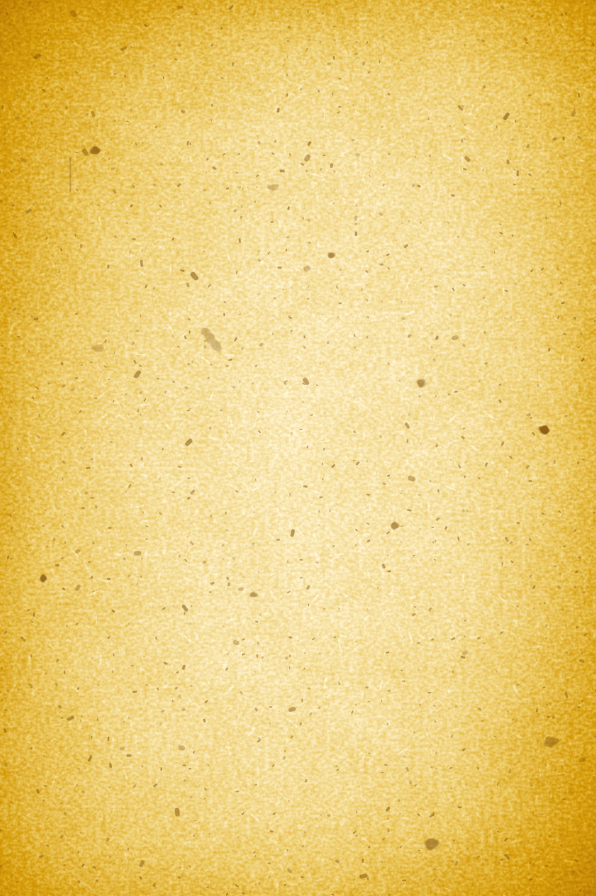
Give the GLSL for this texture, as a Shadertoy shader.

```glsl
// Aged golden paper: a pale centre darkening towards the edges and corners.
// A tone value sums edge falloffs, gradient-noise mottling and grain, then
// goes through a colour ramp; fibres, specks and blots are laid on top.

#define PALE   vec3(0.985, 0.925, 0.745)
#define GOLD   vec3(0.920, 0.780, 0.370)
#define OCHRE  vec3(0.840, 0.620, 0.050)
#define UMBER  vec3(0.700, 0.450, 0.010)
#define STAIN  vec3(0.500, 0.310, 0.030)
#define GRAIN_SCALE 150.0
#define GRAIN_DEPTH 0.36
#define MOTTLE_DEPTH 0.09
#define SPECK_CHANCE 0.34
#define FIBRE_CHANCE 0.40
#define BLOT_COUNT 11

vec3 hash3(vec2 cell) {
    vec3 q = fract(cell.xyx * vec3(0.1031, 0.1030, 0.0973));
    q += dot(q, q.yxz + 33.33);
    return fract((q.xxy + q.yzz) * q.zyx);
}

float cornerDot(vec2 cell, vec2 offset) {
    float angle = 6.2832 * hash3(cell).x;
    return dot(vec2(cos(angle), sin(angle)), offset);
}

// Gradient noise, about -0.7 to 0.7
float gradientNoise(vec2 p) {
    vec2 i = floor(p), f = p - i;
    vec2 s = f * f * f * (f * (f * 6.0 - 15.0) + 10.0);
    vec2 e = vec2(1.0, 0.0);
    float low = mix(cornerDot(i, f), cornerDot(i + e, f - e), s.x);
    float high = mix(cornerDot(i + e.yx, f - e.yx), cornerDot(i + 1.0, f - 1.0), s.x);
    return mix(low, high, s.y);
}

float fbm(vec2 p) {
    float sum = 0.0, weight = 1.0;
    for (int k = 0; k < 4; k++) {
        sum += weight * gradientNoise(p);
        p = mat2(0.8, 0.6, -0.6, 0.8) * p * 2.03 + 17.3;
        weight *= 0.55;
    }
    return sum;
}

float capsule(vec2 p, vec2 halfAxis) {
    float h = clamp(dot(p, halfAxis) / dot(halfAxis, halfAxis), -1.0, 1.0);
    return length(p - h * halfAxis);
}

float cover(float dist, float radius, float blur) {
    return 1.0 - smoothstep(radius - blur, radius + blur, dist);
}

// One jittered fleck in each chosen cell; sizes are relative to the width
float flecks(vec2 p, float cells, float chance, float halfLength, float radius, float blur) {
    vec2 g = p * cells, cell = floor(g);
    vec3 place = hash3(cell + cells * 3.7), shape = hash3(cell + cells * 9.1 + 50.0);
    vec2 d = (g - cell - mix(vec2(0.25), vec2(0.75), place.xy)) / cells;
    float angle = 3.1416 * shape.x;
    vec2 axis = halfLength * (0.3 + shape.y) * vec2(cos(angle), sin(angle));
    float size = radius * (0.6 + 0.8 * shape.z);
    return step(place.z, chance) * cover(capsule(d, axis), size, blur) * (0.4 + 0.6 * shape.y);
}

// Darkening from each side, with heavier upper-left and lower-right corners
float edgeTone(vec2 uv) {
    float tone = 0.58 * exp(-uv.x / 0.15) + 0.52 * exp(-(1.0 - uv.x) / 0.13);
    tone += 0.52 * exp(-(1.0 - uv.y) / 0.075) + 0.42 * exp(-uv.y / 0.075);
    tone += 0.22 * exp(-7.0 * dot(uv - vec2(0.0, 1.0), uv - vec2(0.0, 1.0)));
    tone += 0.34 * exp(-14.0 * dot(uv - vec2(1.0, 0.0), uv - vec2(1.0, 0.0)));
    vec2 fromCentre = (uv - vec2(0.50, 0.51)) / vec2(0.5, 0.6);
    return tone + 0.05 + 0.13 * min(dot(fromCentre, fromCentre), 1.0);
}

vec3 paperRamp(float tone) {
    vec3 c = mix(PALE, GOLD, clamp(tone * 2.0, -0.25, 1.0));
    c = mix(c, OCHRE, clamp(tone * 2.0 - 1.0, 0.0, 1.0));
    return mix(c, UMBER, clamp((tone - 1.0) * 1.4, 0.0, 1.0));
}

void mainImage(out vec4 fragColor, in vec2 fragCoord) {
    vec2 uv = fragCoord / iResolution.xy;
    vec2 p = fragCoord / iResolution.x;
    float blur = 0.75 / iResolution.x;

    // Sheet tone: edges, soft mottling, fine grain drawn out sideways
    float tone = edgeTone(uv);
    tone += MOTTLE_DEPTH * fbm(p * vec2(7.0, 9.0) + 3.1);
    float grain = gradientNoise(p * GRAIN_SCALE * vec2(0.85, 1.2) + 0.37);
    grain += 0.7 * gradientNoise(p * GRAIN_SCALE * 1.63 + 41.7);
    grain += 0.4 * gradientNoise(p * GRAIN_SCALE * 0.4 + 7.9);
    tone += GRAIN_DEPTH * grain * (0.7 + 0.4 * min(tone, 1.0));

    // Pale fibres
    tone -= 0.25 * flecks(p, 27.0, FIBRE_CHANCE, 0.006, 0.0012, blur);
    tone -= 0.20 * flecks(p + 0.31, 41.0, FIBRE_CHANCE, 0.004, 0.0010, blur);
    vec3 colour = paperRamp(tone);

    // Scattered dark specks in three sizes
    float stain = 0.0;
    for (int k = 0; k < 3; k++) {
        float level = float(k);
        float size = 0.0030 / (1.0 + 0.8 * level);
        stain = max(stain, 0.55 * flecks(p + 0.17 * level, 11.0 + 13.0 * level,
            SPECK_CHANCE, size, size, blur));
    }

    // Larger blots: centre, radius, strength
    vec4 blots[BLOT_COUNT] = vec4[](
        vec4(0.159, 1.251, 0.007, 0.70), vec4(0.912, 0.782, 0.008, 0.85),
        vec4(0.708, 0.861, 0.007, 0.55), vec4(0.557, 1.076, 0.005, 0.60),
        vec4(0.663, 0.622, 0.006, 0.55), vec4(0.724, 0.086, 0.011, 0.55),
        vec4(0.924, 0.259, 0.010, 0.45), vec4(0.073, 0.533, 0.005, 0.75),
        vec4(0.459, 1.190, 0.007, 0.30), vec4(0.425, 0.506, 0.005, 0.50),
        vec4(0.163, 0.920, 0.008, 0.25));
    float ragged = 0.006 * gradientNoise(p * 90.0);
    for (int k = 0; k < BLOT_COUNT; k++) {
        float dist = length((p - blots[k].xy) * vec2(0.9, 1.2)) + ragged;
        stain = max(stain, blots[k].w * cover(dist, blots[k].z, blur + 0.0015));
    }

    // Slanted husk and a faint upright scratch
    float husk = capsule(p - vec2(0.355, 0.933), vec2(0.010, -0.013));
    stain = max(stain, 0.30 * cover(husk + 0.5 * ragged, 0.007, blur + 0.001));
    float scratch = capsule(p - vec2(0.118, 1.210), vec2(0.0, 0.028));
    stain = max(stain, 0.35 * cover(scratch, 0.0015, blur));

    fragColor = vec4(clamp(mix(colour, STAIN, stain), 0.0, 1.0), 1.0);
}
```
